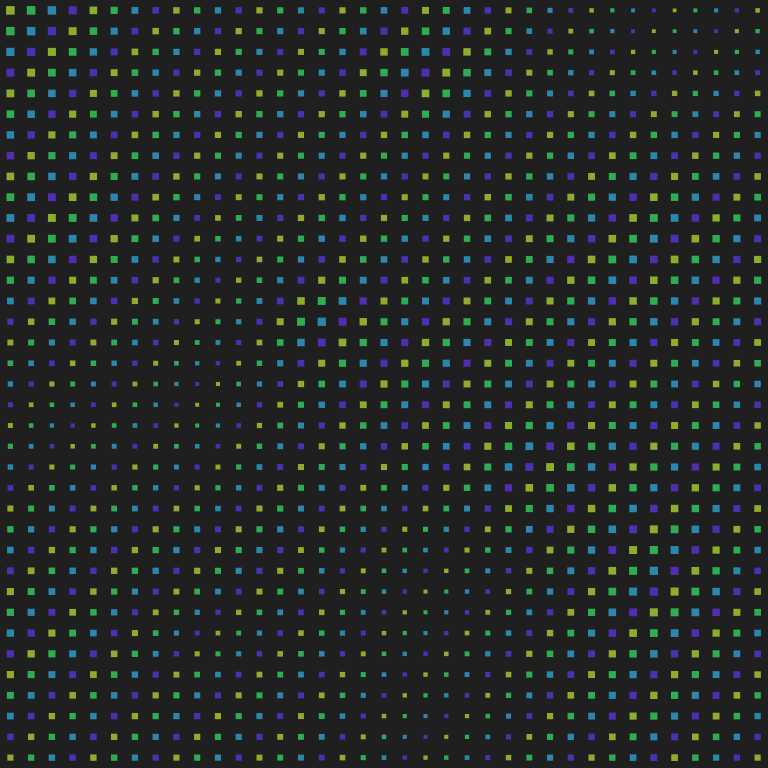
This pattern is drawn by a WebGL 2 fragment shader. Its source:

```glsl
#version 300 es
precision highp float;
// A 37 by 37 grid of small squares on charcoal, coloured in a four-step
// diagonal cycle. Broad soft swells and dips vary the size of the squares,
// with a little smooth noise on top.

uniform vec2 u_resolution;
out vec4 fragColor;

const float GRID_COUNT = 37.0;
const float BASE_SIDE = 0.295;   // side of a square, as a share of its cell
const vec3 CHARCOAL = vec3(0.122);
const vec3 LIME = vec3(0.55, 0.68, 0.18);
const vec3 GREEN = vec3(0.18, 0.68, 0.32);
const vec3 BLUE = vec3(0.17, 0.53, 0.68);
const vec3 VIOLET = vec3(0.31, 0.18, 0.70);

float hash(vec2 p) {
  vec3 q = fract(vec3(p.xyx) * 0.1031);
  q += dot(q, q.yzx + 33.33);
  return fract((q.x + q.y) * q.z);
}

float valueNoise(vec2 p) {
  vec2 i = floor(p);
  vec2 f = fract(p);
  f = f * f * (3.0 - 2.0 * f);
  float low = mix(hash(i), hash(i + vec2(1.0, 0.0)), f.x);
  float high = mix(hash(i + vec2(0.0, 1.0)), hash(i + 1.0), f.x);
  return mix(low, high, f.y);
}

// Soft elliptical bump, 1 at its centre.
float swell(vec2 p, vec2 centre, vec2 radius) {
  vec2 d = (p - centre) / radius;
  return exp(-dot(d, d));
}

// Side length of the square centred at p.
float squareSide(vec2 p) {
  float side = BASE_SIDE;
  // Swells on the left, in the middle and along the right.
  side += 0.12 * swell(p, vec2(0.02, 0.98), vec2(0.13, 0.14));
  side += 0.09 * swell(p, vec2(0.05, 0.71), vec2(0.14, 0.10));
  side += 0.10 * swell(p, vec2(0.57, 0.92), vec2(0.10, 0.08));
  side += 0.09 * swell(p, vec2(0.41, 0.585), vec2(0.06, 0.05));
  side += 0.05 * swell(p, vec2(0.53, 0.54), vec2(0.16, 0.12));
  side += 0.08 * swell(p, vec2(0.86, 0.67), vec2(0.17, 0.14));
  side += 0.07 * swell(p, vec2(0.70, 0.38), vec2(0.08, 0.07));
  side += 0.09 * swell(p, vec2(0.85, 0.25), vec2(0.12, 0.20));
  side += 0.05 * swell(p, vec2(0.02, 0.18), vec2(0.12, 0.12));
  // Dips at the upper right, middle left and bottom centre.
  side -= 0.11 * swell(p, vec2(0.88, 0.97), vec2(0.20, 0.11));
  side -= 0.09 * swell(p, vec2(0.08, 0.45), vec2(0.12, 0.08));
  side -= 0.10 * swell(p, vec2(0.27, 0.47), vec2(0.09, 0.10));
  side -= 0.05 * swell(p, vec2(0.28, 0.62), vec2(0.08, 0.10));
  side -= 0.08 * swell(p, vec2(0.28, 0.17), vec2(0.08, 0.05));
  side -= 0.10 * swell(p, vec2(0.55, 0.22), vec2(0.12, 0.12));
  side -= 0.10 * swell(p, vec2(0.56, 0.04), vec2(0.11, 0.08));
  side += 0.025 * (valueNoise(p * 14.0) - 0.5);
  return clamp(side, 0.18, 0.44);
}

// Area coverage of a centred square, smoothed over one pixel.
float squareMask(vec2 p, float side, vec2 pixel) {
  vec2 edge = clamp((0.5 * side - abs(p)) / pixel + 0.5, 0.0, 1.0);
  return edge.x * edge.y;
}

vec3 cycleColour(float phase) {
  vec3 warm = phase < 0.5 ? LIME : GREEN;
  vec3 cool = phase < 2.5 ? BLUE : VIOLET;
  return phase < 1.5 ? warm : cool;
}

void main() {
  vec2 grid = gl_FragCoord.xy / u_resolution * GRID_COUNT;
  vec2 cell = floor(grid);
  vec2 local = fract(grid) - 0.5;
  vec2 pixel = GRID_COUNT / u_resolution;

  float side = squareSide((cell + 0.5) / GRID_COUNT);
  vec3 ink = cycleColour(mod(cell.x - cell.y, 4.0));
  float mask = squareMask(local, side, pixel);
  fragColor = vec4(mix(CHARCOAL, ink, mask), 1.0);
}
```
